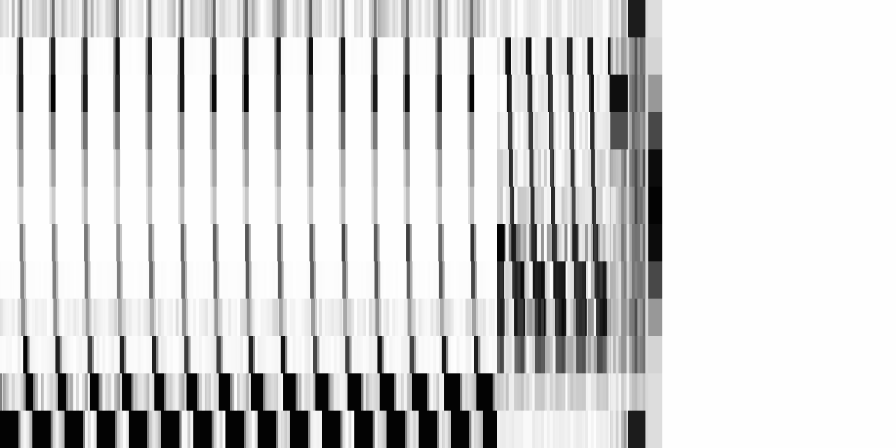
Write a Shadertoy shader that draws this pattern.

```glsl
// Twelve rows of vertical grey bars: fifteen wide repeats, five narrow ones,
// a strip of fine streaks, a column of grey blocks, and blank paper beyond.
// Each row sets bar centre, width and ink; hashes vary the individual bars.

float hash(vec2 p) {
    vec3 q = fract(vec3(p.xyx) * 0.1031);
    q += dot(q, q.yzx + 33.33);
    return fract((q.x + q.y) * q.z);
}

// Smoothed step; px is the size of one screen pixel in the units of x.
float edge(float at, float x, float px) {
    return clamp((x - at) / px + 0.5, 0.0, 1.0);
}

// Distance to the nearest repeat centre, in repeats (0 to 0.5).
float repeatDistance(float x, float centre) {
    return abs(fract(x - centre + 0.5) - 0.5);
}

float bar(float x, float centre, float width, float px) {
    return 1.0 - edge(width * 0.5, repeatDistance(x, centre), px);
}

// One random level per unit column, with smoothed joints.
float streaks(float x, float seed, float px) {
    float i = floor(x + 0.5);
    return mix(hash(vec2(i + 7.0, seed)), hash(vec2(i + 8.0, seed)), edge(i, x, px));
}

// Wide repeats: centre, width, ink for each row, top to bottom.
const vec3 WIDE[12] = vec3[12](
    vec3(.65, .10, .65), vec3(.65, .14, .97), vec3(.65, .15, 1.0), vec3(.65, .15, .60),
    vec3(.66, .14, .40), vec3(.66, .13, .28), vec3(.67, .12, .85), vec3(.69, .12, .88),
    vec3(.72, .13, .45), vec3(.79, .14, 1.0), vec3(.90, .22, 1.0), vec3(.29, .58, 1.0));
const float WIDE_HALO[12] = float[12](
    .45, .02, .0, .0, .0, .0, .0, .02, .22, .12, .65, .60);

// Narrow repeats, in the same layout.
const vec3 NARROW[12] = vec3[12](
    vec3(.55, .25, .12), vec3(.54, .28, .98), vec3(.60, .24, .95), vec3(.64, .22, .85),
    vec3(.68, .20, .90), vec3(.73, .20, .88), vec3(.80, .28, .92), vec3(1.04, .60, .97),
    vec3(1.10, .55, .97), vec3(1.10, .50, .72), vec3(1.08, .50, .22), vec3(1.05, .45, .06));
const float NARROW_HALO[12] = float[12](
    .14, .12, .12, .16, .20, .22, .55, .35, .45, .40, .25, .08);

float wideInk(float x, int row, float px) {
    float r = float(row);
    vec3 b = WIDE[row];
    float growth = row == 10 ? x / 15.5 : 0.0;     // this row thickens rightwards
    b.xy += growth * vec2(0.15, 0.30);
    float id = floor(x - b.x + 0.5);
    float wear = row > 9 ? 1.0 : mix(0.72, 1.0, hash(vec2(id + 3.0, r)));
    if (row == 6 || row == 7) wear *= mix(0.6, 1.0, x / 15.5);
    float side = row < 6 ? -0.06 : 0.06;
    float core = bar(x, b.x, b.y, px);
    float fringe = 0.5 * bar(x, b.x + side, b.y, px);
    float halo = streaks(x * 11.0, r, px * 11.0) * WIDE_HALO[row]
               * (1.0 - 1.5 * repeatDistance(x, b.x));
    return max(max(core, fringe) * b.z * wear, halo);
}

float narrowInk(float x, int row, float px) {
    float r = float(row);
    vec3 b = NARROW[row];
    float core = bar(x, b.x, b.y, px) * b.z;
    float wear = 0.8 + 0.2 * streaks(x * 7.0, r + 40.0, px * 7.0);
    float halo = streaks(x * 7.0, r + 20.0, px * 7.0) * NARROW_HALO[row];
    float opening = row == 6 ? 1.0 - edge(0.38, x, px) : 0.0;
    return max(max(core * wear, halo), opening);
}

// Fine streaks; x runs 0 to 1 across the strip.
float stripInk(float x, int row, float px) {
    float r = float(row);
    float shared = streaks(x * 13.0, 61.0, px * 13.0);
    float own = streaks(x * 13.0, r + 70.0, px * 13.0);
    float ink = mix(shared, own, 0.35) * (row == 10 ? 0.3 : 0.75);
    float left = 1.0 - edge(0.5, x, px);
    if (row == 2 || row == 3) ink = max(ink, left * (row == 2 ? 0.95 : 0.7));
    if (row == 0 || row == 11) ink = max(ink * 0.7, (1.0 - left) * 0.9);
    return ink;
}

// All bands of one row; x counts 64 units across the canvas.
float rowInk(float x, int row, float px) {
    float ink = wideInk(x / 2.3, row, px / 2.3);
    ink = mix(ink, narrowInk((x - 35.5) / 1.467, row, px / 1.467), edge(35.5, x, px));
    ink = mix(ink, stripInk((x - 43.6) / 2.5, row, px / 2.5), edge(43.6, x, px));
    ink = mix(ink, 0.15, edge(46.1, x, px));
    float block = 1.0 - 0.87 * smoothstep(0.5, 4.5, abs(float(row) - 5.0));
    ink = mix(ink, block, edge(46.3, x, px));
    return mix(ink, 0.0, edge(47.3, x, px));
}

void mainImage(out vec4 fragColor, in vec2 fragCoord) {
    vec2 uv = fragCoord / iResolution.xy;
    float x = uv.x * 64.0;
    float y = (1.0 - uv.y) * 12.0;
    vec2 px = vec2(64.0, 12.0) / iResolution.xy;

    // Blend the two rows on either side of the nearest joint.
    float joint = floor(y + 0.5);
    float above = rowInk(x, clamp(int(joint) - 1, 0, 11), px.x);
    float below = rowInk(x, clamp(int(joint), 0, 11), px.x);
    float ink = mix(above, below, edge(joint, y, px.y));

    fragColor = vec4(vec3(mix(0.995, 0.01, ink)), 1.0);
}
```
